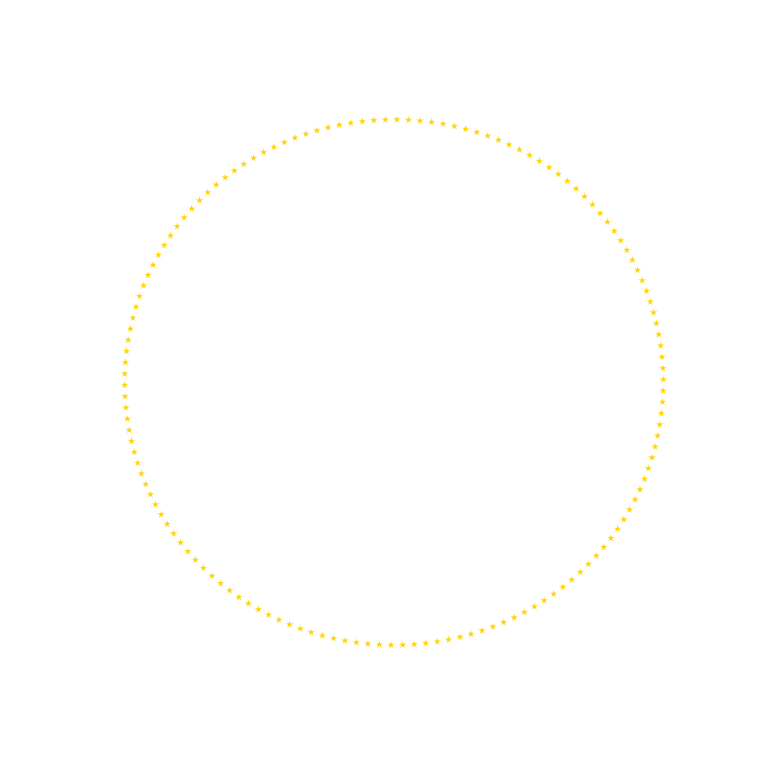
This background is drawn by a three.js fragment shader. Its source:

```glsl
// A thin oval ring of tiny upright gold stars on a plain white ground.
// The oval's parametric angle is split into equal steps; each point of the
// canvas is tested against the five-pointed star of its nearest step.

varying vec2 vUv;

const float TAU = 6.283185;

const vec3 GROUND_COLOR = vec3(1.0);
const vec3 STAR_COLOR = vec3(1.0, 0.83, 0.0);

const vec2 RING_CENTER = vec2(0.5130, 0.5022);
const vec2 RING_RADII = vec2(0.3507, 0.3422);
const float STAR_COUNT = 146.0;
const float RING_PHASE = 0.245;     // offset of the first star, in steps

const float STAR_RADIUS = 0.0043;   // center to tip
const float STAR_INNER = 0.47;      // notch radius as a share of the tip radius
const float EDGE_SOFTNESS = 0.001;

// Center of the star nearest to p along the oval.
vec2 nearestStar(vec2 p) {
  vec2 q = (p - RING_CENTER) / RING_RADII;
  float stepAngle = TAU / STAR_COUNT;
  float index = floor(atan(q.y, q.x + 1e-6) / stepAngle - RING_PHASE + 0.5);
  float angle = (index + RING_PHASE) * stepAngle;
  return RING_CENTER + RING_RADII * vec2(cos(angle), sin(angle));
}

// Signed distance to the edge lines of a five-pointed star, tip upward.
float starDistance(vec2 p, float radius) {
  float sector = TAU / 5.0;
  float angle = atan(p.x, p.y + 1e-6);
  angle = abs(mod(angle + 0.5 * sector, sector) - 0.5 * sector);
  vec2 folded = length(p) * vec2(cos(angle), sin(angle));

  vec2 tip = vec2(radius, 0.0);
  vec2 notch = radius * STAR_INNER * vec2(cos(0.5 * sector), sin(0.5 * sector));
  vec2 edge = normalize(notch - tip);
  return dot(folded - tip, vec2(edge.y, -edge.x));
}

void main() {
  float d = starDistance(vUv - nearestStar(vUv), STAR_RADIUS);
  float coverage = 1.0 - smoothstep(-EDGE_SOFTNESS, EDGE_SOFTNESS, d);
  gl_FragColor = vec4(mix(GROUND_COLOR, STAR_COLOR, coverage), 1.0);
}
```
